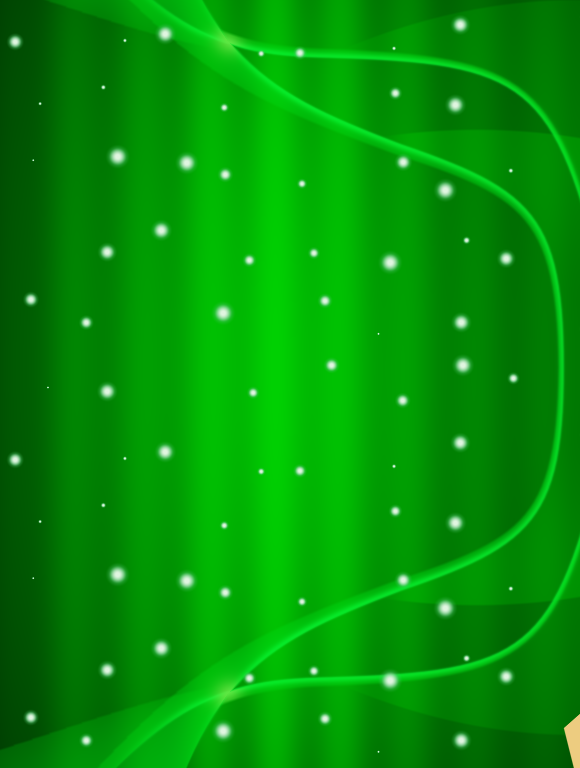
Give the GLSL for this background, as a WebGL 2 fragment shader.

```glsl
#version 300 es
precision highp float;
// Green curtain with mirrored glowing ribbons and scattered soft sparkles.

uniform vec2 u_resolution;
out vec4 fragColor;

float hash(vec2 p) {
    p = fract(p * vec2(0.1031, 0.1137));
    p += dot(p, p.yx + 33.3);
    return fract((p.x + p.y) * p.x * 91.7);
}

vec2 bezier(vec2 a, vec2 b, vec2 c, vec2 d, float t) {
    float s = 1.0 - t;
    return a * s * s * s + 3.0 * s * t * (b * s + c * t) + d * t * t * t;
}

// Signed distance (positive below and left) and curve parameter.
vec2 curve(vec2 p, vec2 a, vec2 b, vec2 c, vec2 d) {
    vec2 nearest = vec2(9.0, 0.0), start = a;
    for (int i = 1; i <= 28; i++) {
        vec2 end = bezier(a, b, c, d, float(i) / 28.0);
        vec2 along = end - start, rel = p - start;
        float k = clamp(dot(rel, along) / dot(along, along), 0.0, 1.0);
        float dist = length(rel - along * k);
        float side = along.x * rel.y > along.y * rel.x ? 1.0 : -1.0;
        if (dist < abs(nearest.x)) nearest = vec2(dist * side, (float(i - 1) + k) / 28.0);
        start = end;
    }
    return nearest;
}

vec2 closer(vec2 first, vec2 second) {
    return abs(first.x) < abs(second.x) ? first : second + vec2(0.0, 1.0);
}

// Translucent body, strongest at one edge and softly cut at the other.
float ribbonBody(vec2 c, float wide, float narrow) {
    float width = narrow * (1.0 - 0.33 * c.y) + wide * pow(max(1.0 - c.y, 0.0), 3.0);
    float cover = smoothstep(-0.0015, 0.0015, c.x) * (1.0 - smoothstep(width - 0.005, width, c.x));
    return cover * mix(1.0, 0.45, clamp(c.x / width, 0.0, 1.0));
}

// Bright line, crisp outside and soft towards the body.
float ribbonEdge(vec2 c) {
    float spread = c.x < 0.0 ? 0.002 : 0.0055;
    return exp(-pow(c.x / spread, 2.0)) * smoothstep(0.1, 0.7, c.y) * (1.0 - 0.2 * c.y);
}

float curtain(vec2 p) {
    float center = exp(-pow((p.x - 0.36) / 0.19, 2.0));
    float folds = cos(6.2832 * (p.x - 0.358) / 0.088);
    float height = pow(p.y - 0.52, 2.0);
    float light = 0.45 + 0.33 * center + folds * (0.025 + center * (0.012 + 0.2 * height));
    light *= mix(0.64, 1.0, smoothstep(-0.02, 0.1, p.x));
    return light * (1.0 - 0.85 * height);
}

// Sparkles repeat vertically; returns halo and core coverage.
vec2 sparkles(vec2 p) {
    float cellSize = 0.0907;
    vec2 cell = floor(p / cellSize);
    vec2 seed = vec2(cell.x, mod(cell.y, 6.0)) + 7.0;
    vec2 center = 0.2 + 0.6 * vec2(hash(seed), hash(seed + 31.0));
    float radius = mix(0.002, 0.018, pow(hash(seed + 57.0), 1.2));
    float dist = length(fract(p / cellSize) - center) * cellSize / radius;
    float present = step(hash(seed + 83.0), 0.72);
    return present * vec2(1.0 - smoothstep(0.3, 1.0, dist), 1.0 - smoothstep(0.1, 0.72, dist));
}

void main() {
    vec2 p = gl_FragCoord.xy / u_resolution.y;
    p.x *= 0.754 * u_resolution.y / u_resolution.x;
    vec3 color = vec3(0.0, curtain(p), 0.006);

    // Depth from the top, mirrored about the middle.
    vec2 q = vec2(p.x, 0.4785 - abs(p.y - 0.5215));
    vec2 outer = closer(
        curve(q, vec2(0.078, -0.124), vec2(0.215, 0.039), vec2(0.280, 0.072), vec2(0.430, 0.074)),
        curve(q, vec2(0.430, 0.074), vec2(0.651, 0.081), vec2(0.710, 0.098), vec2(0.763, 0.286)));
    vec2 inner = closer(
        curve(q, vec2(0.208, -0.143), vec2(0.273, 0.085), vec2(0.352, 0.124), vec2(0.521, 0.189)),
        curve(q, vec2(0.521, 0.189), vec2(0.690, 0.247), vec2(0.732, 0.280), vec2(0.732, 0.479)));

    // Faint sheets between the ribbons and the right side.
    float crest = 0.0625 * pow(clamp((0.75 - q.x) / 0.3, 0.0, 1.0), 2.0);
    float upper = smoothstep(-0.002, 0.002, q.y - crest) * smoothstep(0.002, -0.002, outer.x)
        * smoothstep(0.43, 0.52, q.x);
    float brim = 0.169 + 0.6 * pow(q.x - 0.62, 2.0);
    float lower = smoothstep(-0.002, 0.002, q.y - brim) * smoothstep(0.002, -0.002, inner.x)
        * smoothstep(0.48, 0.56, q.x) * (1.0 - 0.6 * smoothstep(0.2, 0.4, q.y));
    color.g += 0.07 * upper + 0.10 * lower;

    // Ribbons; the outer one turns over at the crossing.
    float turn = smoothstep(0.5, 0.65, outer.y);
    vec2 turned = vec2(-outer.x, outer.y);
    float outerBody = mix(ribbonBody(outer, 0.14, 0.008), ribbonBody(turned, 0.0, 0.019), turn);
    float outerEdge = mix(ribbonEdge(outer), ribbonEdge(turned), turn);
    float innerBody = ribbonBody(inner, 0.12, 0.024);
    color = mix(color, vec3(0.0, 0.83, 0.06), (0.5 + 0.2 * turn) * outerBody);
    color = mix(color, vec3(0.0, 0.85, 0.08), 0.7 * innerBody);
    color = mix(color, vec3(0.04, 0.98, 0.22), 0.75 * max(outerEdge, ribbonEdge(inner)));

    // Warm tint where the ribbons cross.
    vec2 offset = q - vec2(0.297, 0.052);
    float crossing = exp(-dot(offset, offset) / 0.0004);
    color = mix(color, vec3(0.5, 0.9, 0.3), 0.75 * crossing * max(outerBody, innerBody));

    vec2 spark = sparkles(p);
    color = mix(color, vec3(0.34, 0.78, 0.46), 0.75 * spark.x);
    color = mix(color, vec3(0.88, 0.96, 0.88), spark.y);

    // Pale angular corner at the lower right.
    float corner = p.x - 0.733 - max((p.y - 0.052) * 1.13, (0.052 - p.y) * 0.25);
    color = mix(color, vec3(0.93, 0.80, 0.50), smoothstep(-0.001, 0.001, corner));
    fragColor = vec4(color, 1.0);
}
```
